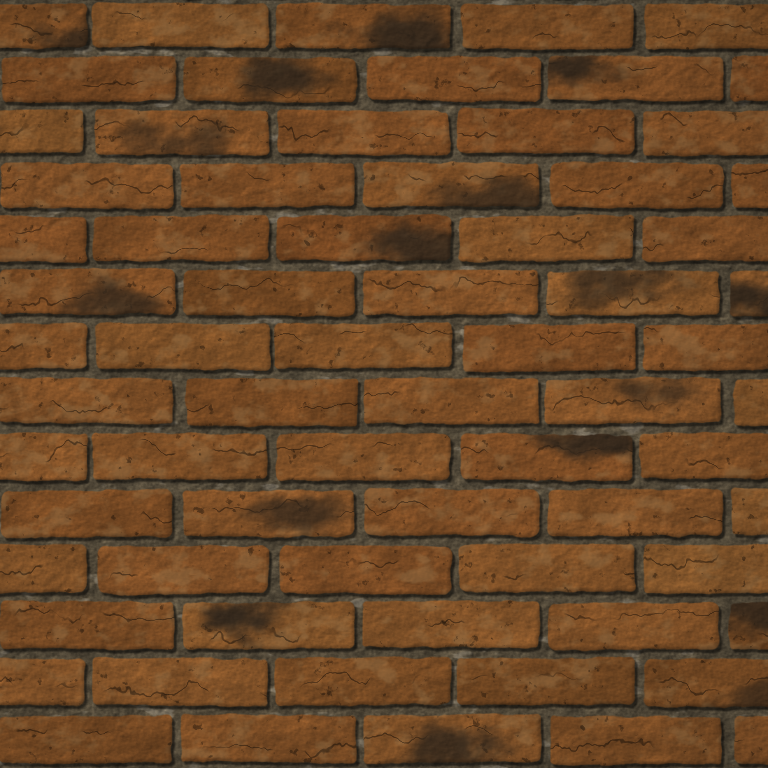
A Shadertoy shader for this texture:

```glsl
// Weathered orange brick wall in running bond, with scorched patches and rough grey mortar.

float hash(vec2 p) {
    vec3 q = fract(p.xyx * 0.1031);
    q += dot(q, q.yzx + 33.33);
    return fract((q.x + q.y) * q.z);
}

float noise(vec2 p) {
    vec2 i = floor(p), f = fract(p);
    f = f * f * (3.0 - 2.0 * f);
    return mix(mix(hash(i), hash(i + vec2(1, 0)), f.x),
               mix(hash(i + vec2(0, 1)), hash(i + 1.0), f.x), f.y);
}

float fbm(vec2 p) {
    float sum = 0.0, amplitude = 0.533;
    for (int i = 0; i < 4; i++) {
        sum += amplitude * noise(p);
        p = mat2(1.6, 1.2, -1.2, 1.6) * p + 7.3;
        amplitude *= 0.5;
    }
    return sum;
}

// Signed distance to the nearest brick; also gives its id and local position.
float brickDistance(vec2 p, out vec2 id, out vec2 local) {
    const vec2 pitch = vec2(0.238, 1.0 / 14.0);
    p.y -= 0.013 * sin(3.14159 * p.y);          // courses are slightly uneven
    float row = floor(p.y / pitch.y);
    p.x -= mod(row, 2.0) > 0.5 ? 0.117 : -0.006;
    id = vec2(floor(p.x / pitch.x), row) + 20.0;
    local = p - (id - 19.5) * pitch;

    // Each brick is a little shifted, tilted and resized.
    vec2 jitter = vec2(hash(id + 3.1), hash(id + 8.7)) - 0.5;
    local -= jitter * vec2(0.006, 0.003);
    local.y += local.x * (hash(id + 5.3) - 0.5) * 0.022;
    vec2 halfSize = vec2(0.1132, 0.0298) + jitter.yx * vec2(0.004, 0.0015);
    float radius = mix(0.004, 0.010, hash(id + 1.9));
    vec2 q = abs(local) - halfSize + radius;
    float d = length(max(q, 0.0)) + min(max(q.x, q.y), 0.0) - radius;
    return d + (fbm(p * 45.0 + id) - 0.5) * 0.006;
}

void mainImage(out vec4 fragColor, in vec2 fragCoord) {
    vec2 p = fragCoord / iResolution.xy;
    float soft = max(0.0012, 1.0 / iResolution.y);
    vec2 toLight = vec2(-0.0035, 0.0045);
    vec2 id, local, otherId, otherLocal;

    float shadowDistance = brickDistance(p + toLight, otherId, otherLocal);
    float d = brickDistance(p, id, local);

    // Surface grain lit from the upper left.
    vec2 grainPos = p * vec2(85.0, 110.0);
    float relief = fbm(grainPos) - fbm(grainPos + vec2(-0.18, 0.22));
    float speckle = noise(p * 330.0) - 0.5;
    float mottling = fbm(p * vec2(22.0, 34.0) + id * 3.7);

    // Mortar with pits, pale crumbs and the shadow cast by the bricks.
    vec3 mortar = vec3(0.305, 0.27, 0.21) * (0.78 + 0.44 * fbm(p * 70.0));
    mortar *= 1.0 + 0.9 * relief + 0.22 * speckle;
    mortar += 0.13 * smoothstep(0.66, 0.80, fbm(p * vec2(28.0, 60.0) + 11.0));
    mortar *= 1.0 - 0.52 * smoothstep(0.002, -0.002, shadowDistance);

    // Fired clay, differing from brick to brick.
    float tone = hash(id + 12.4);
    vec3 clay = mix(vec3(0.43, 0.268, 0.128), vec3(0.51, 0.335, 0.168), tone);
    clay = mix(clay, vec3(0.45, 0.26, 0.125), 0.5 * hash(id + 17.9));
    clay *= 0.83 + 0.34 * mottling;
    clay *= 1.0 + 0.55 * relief + 0.09 * speckle;

    // Pale dusty bloom, small pits and wavering lengthwise cracks.
    float bloom = smoothstep(0.52, 0.78, fbm(p * vec2(38.0, 52.0) + id));
    clay = mix(clay, vec3(0.57, 0.43, 0.27), 0.45 * bloom);
    clay *= 1.0 - 0.35 * smoothstep(0.72, 0.84, fbm(p * 95.0 + 4.0));
    float crackPath = local.y + (fbm(p * vec2(32.0, 20.0) + id) - 0.5) * 0.045
                    - (hash(id + 2.2) - 0.5) * 0.03;
    float crack = smoothstep(0.0017, 0.0003, abs(crackPath))
                * smoothstep(0.50, 0.64, noise(p * vec2(24.0, 12.0) + id * 5.0));
    clay *= 1.0 - 0.38 * crack;

    // Scorched smudge on roughly a third of the bricks.
    vec2 centre = (vec2(hash(id + 21.0), hash(id + 27.0)) - 0.5) * vec2(0.20, 0.055);
    vec2 reach = vec2(mix(0.045, 0.095, hash(id + 31.0)), 0.033);
    float smudge = length((local - centre) / reach) + (mottling - 0.5) * 1.5;
    float scorch = smoothstep(1.25, 0.25, smudge) * step(0.67, hash(id + 40.0));
    scorch *= mix(0.6, 0.95, hash(id + 44.0));
    clay = mix(clay, vec3(0.185, 0.145, 0.105) * (1.0 + 0.5 * relief), scorch);

    // Worn rim: lit along the top and left, darker along the bottom and right.
    float rim = smoothstep(-0.006, 0.0, d);
    float facing = clamp((shadowDistance - d) * 220.0, -1.0, 1.0);
    clay *= 1.0 + rim * (0.13 * facing - 0.10);

    vec3 color = mix(clay, mortar, smoothstep(-soft, soft, d));
    color *= 1.03 - 0.13 * smoothstep(0.5, 1.3, length(p - vec2(0.4, 0.45)) * 1.5);
    fragColor = vec4(color, 1.0);
}
```
